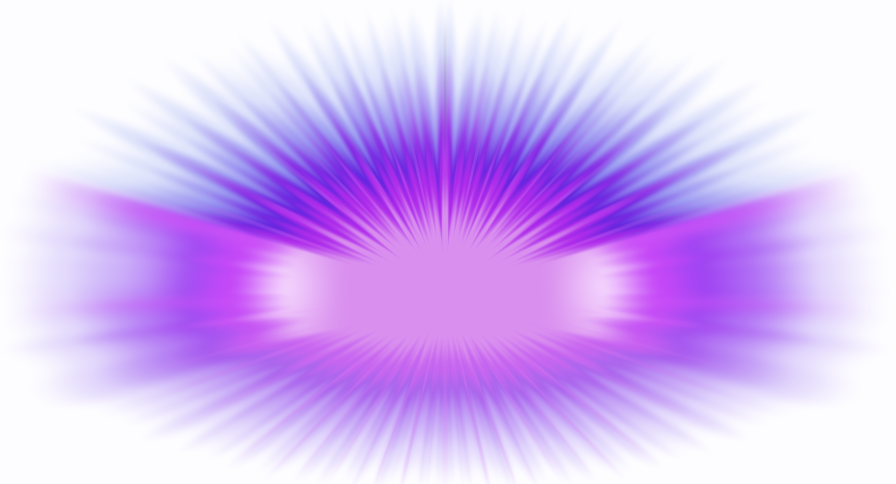
Give the GLSL for this background, as a Shadertoy shader.

```glsl
#define CENTER vec2(-0.006, -0.104)
#define EDGE_ANGLE 0.295
#define RAY_CELLS 13.0
#define RAY_REACH 0.16
#define CORE_COLOR vec3(0.85, 0.56, 0.935)
#define LOBE_COLOR vec3(0.95, 0.82, 0.99)
#define GLOW_COLOR vec3(0.80, 0.32, 0.97)
#define WHITE_COLOR vec3(0.992, 0.992, 1.0)

float hash(float n) {
    return fract(sin(n * 127.1) * 437.58);
}

// One-dimensional cellular noise: a soft peak of random height per cell
float cellRays(float x) {
    float cell = floor(x), peak = 0.0;
    for (int i = -1; i <= 1; i++) {
        float id = cell + float(i);
        float d = x - id - 0.25 - 0.5 * hash(id);
        peak += (0.35 + 0.65 * hash(id + 31.0)) * exp(-9.0 * d * d);
    }
    return peak;
}

// Distance from the center to an ellipse along a unit direction
float ellipseRadius(vec2 dir, vec2 axes) {
    return 1.0 / length(dir / axes);
}

// Color bands from the core outward, ending in white
vec3 bands(float t, vec3 core, vec3 hot, vec3 deep, vec3 haze, vec3 pale) {
    vec3 c = mix(core, hot, smoothstep(-0.10, 0.15, t));
    c = mix(c, deep, smoothstep(0.12, 0.32, t));
    c = mix(c, haze, smoothstep(0.28, 0.56, t));
    c = mix(c, pale, smoothstep(0.48, 0.78, t));
    return mix(c, WHITE_COLOR, smoothstep(0.68, 1.04, t));
}

void mainImage(out vec4 fragColor, in vec2 fragCoord) {
    vec2 p = (fragCoord - 0.5 * iResolution.xy) / iResolution.y - CENTER;
    vec2 q = vec2(abs(p.x), p.y);
    float r = length(q) + 1e-4;
    vec2 dir = q / r;
    float angle = atan(q.y, q.x + 1e-4);
    float tilt = 1.5708 - abs(angle);

    // Sectors: upper fan, sides and lower fan
    float upper = smoothstep(-0.022, 0.022, angle - EDGE_ANGLE);
    float lower = 1.0 - smoothstep(-0.40, 0.02, angle);

    // Broad and fine rays
    float broad = cellRays(tilt * RAY_CELLS + (angle < 0.0 ? 40.0 : 0.0));
    float fine = 0.5 * sin(tilt * 57.0 + 1.2) + 0.3 * sin(tilt * 93.0) + 0.2 * sin(tilt * 139.0 + 2.0);
    float rays = broad - 0.5 + 0.28 * fine;
    float fan = max(upper, 0.2 + 0.5 * lower);

    // Position between the core outline and the outer fade
    vec2 innerAxes = mix(vec2(0.375, 0.22), vec2(0.375, 0.125), lower);
    vec2 outerAxes = mix(vec2(0.91, 0.78), vec2(0.91, 0.40), lower);
    float sideIn = ellipseRadius(dir, innerAxes);
    float sideOut = ellipseRadius(dir, outerAxes);
    float topIn = ellipseRadius(dir, vec2(0.262, 0.160));
    float topOut = ellipseRadius(dir, vec2(0.91, 0.57));
    float shift = RAY_REACH * rays * fan;
    float sideT = (r - sideIn) / (sideOut - sideIn) - shift;
    float topT = (r - topIn) / (topOut - topIn) - shift;

    // Core with a pale lobe on each side
    float lobe = smoothstep(0.19, 0.34, q.x) * exp(-pow((q.y - 0.01) / 0.11, 2.0));
    vec3 core = mix(CORE_COLOR, LOBE_COLOR, lobe);

    // Violet and blue upper fan, warmer near the vertical
    float warm = clamp(0.55 * broad + 0.25 * smoothstep(1.0, 1.5, angle), 0.0, 1.0);
    vec3 violet = mix(vec3(0.38, 0.14, 0.87), vec3(0.65, 0.20, 0.92), warm);
    vec3 blueHaze = mix(vec3(0.58, 0.58, 0.94), vec3(0.73, 0.60, 0.95), warm);
    vec3 topColor = bands(topT, CORE_COLOR, vec3(0.68, 0.17, 0.92), violet,
                          blueHaze, vec3(0.85, 0.87, 0.98));

    // Magenta sides merging into the softer lower fan
    vec3 hot = mix(vec3(0.77, 0.28, 0.97), vec3(0.78, 0.40, 0.94), lower);
    vec3 deep = mix(vec3(0.63, 0.27, 0.95), vec3(0.67, 0.40, 0.93), lower);
    vec3 haze = mix(vec3(0.70, 0.46, 0.96), vec3(0.76, 0.62, 0.96), lower);
    vec3 sideColor = bands(sideT, core, hot, deep, haze, vec3(0.87, 0.82, 0.985));

    // Cloudy brightening at the left
    float cloud = exp(-dot((p - vec2(-0.67, 0.05)) / vec2(0.11, 0.09),
                           (p - vec2(-0.67, 0.05)) / vec2(0.11, 0.09)));
    sideColor = mix(sideColor, vec3(0.88, 0.88, 0.99), 0.45 * cloud);

    // Glowing beams under the sharp edge and along the horizontal
    float fade = smoothstep(0.30, 0.45, r) * (1.0 - smoothstep(0.50, 0.92, r));
    float edgeBeam = exp(-pow((angle - EDGE_ANGLE + 0.035) / 0.04, 2.0));
    float flatBeam = exp(-pow((angle + 0.04) / 0.028, 2.0));
    sideColor = mix(sideColor, GLOW_COLOR, fade * (0.75 * edgeBeam + 0.4 * flatBeam));

    vec3 color = mix(sideColor, topColor, upper);

    // Thin bright streaks in the fans and a faint central seam
    float streak = smoothstep(0.2, 0.9, fine) * max(upper, lower);
    float band = smoothstep(-0.1, 0.1, topT) * (1.0 - smoothstep(0.2, 0.75, topT));
    color = mix(color, vec3(0.86, 0.48, 0.96), 0.28 * streak * band);
    float seam = exp(-pow(q.x / 0.003, 2.0)) * upper * smoothstep(0.2, 0.5, topT);
    color *= 1.0 - 0.12 * seam * (1.0 - smoothstep(0.6, 1.0, topT));

    fragColor = vec4(color, 1.0);
}
```
